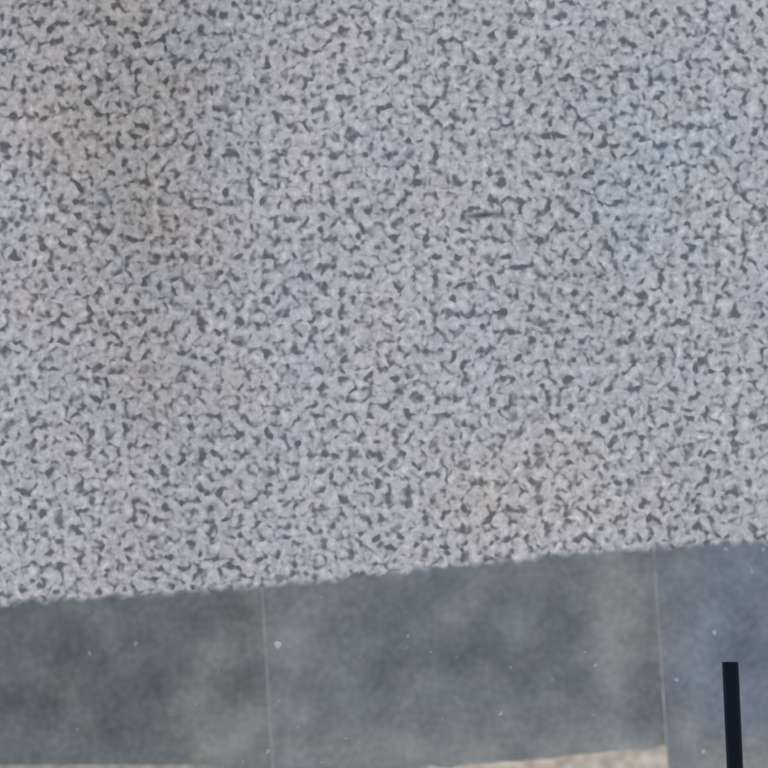
This texture is drawn by a WebGL 2 fragment shader. Its source:

```glsl
#version 300 es
precision highp float;
// Speckled granite slab above a row of worn slate tiles, with a dark post at the lower right.
uniform vec2 u_resolution;
out vec4 fragColor;

const vec3 GRANITE = vec3(0.665, 0.668, 0.705);
const vec3 FLAKE = vec3(0.355, 0.370, 0.410);
const vec3 SLATE_LEFT = vec3(0.385, 0.412, 0.425);
const vec3 SLATE_MID = vec3(0.405, 0.435, 0.470);
const vec3 SLATE_RIGHT = vec3(0.415, 0.455, 0.510);
const vec3 DUST = vec3(0.53, 0.535, 0.53);
const vec3 LEDGE = vec3(0.69, 0.66, 0.62);
const vec3 POST = vec3(0.075, 0.10, 0.135);

vec2 hash2(vec2 p) {
  vec3 q = fract(p.xyx * vec3(0.1031, 0.1030, 0.0973));
  q += dot(q, q.yzx + 33.33);
  return fract((q.xx + q.yz) * q.zy);
}

// Gradient noise, centred on zero
float corner(vec2 cell, vec2 offset, vec2 f) {
  return dot(hash2(cell + offset) * 2.0 - 1.0, f - offset);
}

float noise(vec2 p) {
  vec2 i = floor(p), f = p - i;
  vec2 w = f * f * f * (f * (f * 6.0 - 15.0) + 10.0);
  float low = mix(corner(i, vec2(0), f), corner(i, vec2(1, 0), f), w.x);
  float high = mix(corner(i, vec2(0, 1), f), corner(i, vec2(1), f), w.x);
  return mix(low, high, w.y);
}

float fbm(vec2 p) {
  float sum = 0.0, amp = 1.0;
  for (int i = 0; i < 4; i++) {
    sum += amp * noise(p);
    p = mat2(1.6, 1.2, -1.2, 1.6) * p + 17.3;
    amp *= 0.5;
  }
  return sum;
}

// Soft elliptical spot
float spot(vec2 p, vec2 centre, vec2 radius) {
  vec2 d = (p - centre) / radius;
  return exp(-dot(d, d));
}

// Thin line given by its signed offset
float seam(float offset, float width) {
  return 1.0 - smoothstep(width * 0.2, width, abs(offset));
}

vec3 granite(vec2 p) {
  vec2 warp = vec2(noise(p * 60.0), noise(p * 60.0 + 41.0));
  vec2 q = p + warp * 0.005;
  float grain = noise(q * 82.0 + 9.0) + 0.6 * noise(q * 145.0 + 3.0);
  float flake = smoothstep(-0.10, 0.50, grain);
  vec3 col = GRANITE + 0.11 * noise(q * 115.0 + 63.0) + 0.07 * noise(p * 210.0);
  col += 0.05 * smoothstep(0.1, 0.5, -grain);
  col = mix(col, FLAKE, flake * 0.92);
  // Faint coloured stains and broad shade
  float hue = fbm(p * 9.0 + 5.0);
  col += vec3(0.022, 0.0, -0.018) * hue;
  col += 0.03 * fbm(p * 6.0 + 31.0);
  float shade = spot(p, vec2(0.17, 0.72), vec2(0.12, 0.32));
  shade += 0.7 * spot(p, vec2(0.08, 1.0), vec2(0.25, 0.22));
  col -= vec3(0.045, 0.055, 0.080) * shade;
  col += vec3(-0.025, 0.003, 0.006) * spot(p, vec2(0.86, 0.78), vec2(0.17, 0.22));
  col += vec3(0.02, 0.01, -0.02) * spot(p, vec2(0.70, 0.36), vec2(0.16, 0.07));
  // Short scratch
  float scratch = spot(p, vec2(0.63, 0.72 + 0.08 * (p.x - 0.63)), vec2(0.025, 0.004));
  return mix(col, FLAKE * 0.75, scratch * 0.85);
}

vec3 slate(vec2 p, float seamA, float seamB) {
  vec3 col = mix(SLATE_LEFT, SLATE_MID, smoothstep(-0.003, 0.003, seamA));
  col = mix(col, SLATE_RIGHT, smoothstep(-0.003, 0.003, seamB));
  // Pale dust gathers near seams and the lower edge
  float dust = 0.75 * spot(p, vec2(0.81, 0.20), vec2(0.05, 0.13));
  dust += 0.55 * spot(p, vec2(0.31, 0.06), vec2(0.07, 0.09));
  dust += 0.60 * spot(p, vec2(0.60, 0.02), vec2(0.32, 0.045));
  dust += 0.50 * spot(p, vec2(0.39, 0.21), vec2(0.06, 0.05));
  dust += 0.65 * spot(p, vec2(0.94, 0.0), vec2(0.14, 0.04));
  col = mix(col, DUST, clamp(dust + 0.45 * fbm(p * 14.0), 0.0, 0.9));
  col += 0.085 * fbm(p * 17.0 + 20.0) + 0.045 * noise(p * 100.0);
  col -= 0.03 * spot(p, vec2(0.10, 0.10), vec2(0.12, 0.08));
  col += 0.16 * smoothstep(0.42, 0.62, noise(p * 65.0 + 80.0));
  // Joints fade in and out along their length
  float wear = 0.32 + 0.5 * noise(p * 28.0 + 7.0);
  float joints = max(seam(seamA, 0.004), seam(seamB, 0.004));
  return mix(col, vec3(0.58, 0.59, 0.58), joints * wear);
}

void main() {
  vec2 p = gl_FragCoord.xy / u_resolution;
  float px = 1.0 / min(u_resolution.x, u_resolution.y);
  float border = 0.215 + 0.058 * p.x + 0.022 * smoothstep(0.2, 0.9, p.x);
  float edge = p.y - border - 0.010 * noise(p * 60.0);
  float seamA = p.x - 0.355 + 0.06 * p.y;
  float seamB = p.x - 0.870 + 0.067 * p.y;

  vec3 col = mix(slate(p, seamA, seamB), granite(p), smoothstep(-0.006, 0.006, edge));

  // Sunlit ledge rising along the bottom
  float rise = 0.088 * (p.x - 0.56) + 0.006 * noise(p * 40.0);
  float ledge = smoothstep(-0.004, 0.004, rise - p.y) * smoothstep(0.003, -0.003, seamB);
  ledge = max(ledge, smoothstep(0.008, 0.001, p.y) * smoothstep(0.31, 0.22, p.x) * 0.6);
  col = mix(col, LEDGE + 0.2 * noise(p * 60.0), ledge);

  // Slightly leaning post
  float side = abs(p.x - 0.957 + 0.045 * p.y) - 0.0105;
  float post = smoothstep(px, -px, max(side, p.y - 0.138));
  col = mix(col, POST + 0.05 * smoothstep(-0.005, 0.0, side), post);
  fragColor = vec4(clamp(col, 0.0, 1.0), 1.0);
}
```
